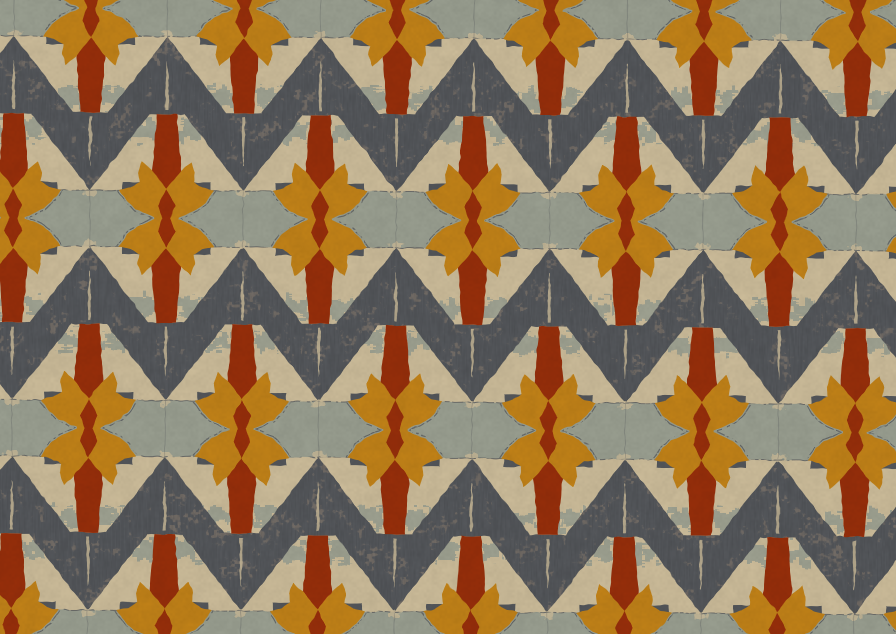
Reproduce this pattern procedurally as a Shadertoy shader.

```glsl
// Flat woven-style ornament: brick-offset rows of red blades with ochre petals on
// grey bands, separated by slate zigzags over cream. Each cell is folded into one
// mirrored quadrant, drawn with distance functions, then worn with value noise.

const float CANVAS_WIDTH = 768.0;             // design units across the canvas
const vec2  CELL = vec2(131.4, 180.0);        // repeat size
const vec2  FIRST_CENTRE = vec2(78.0, 6.5);   // measured from the top left
const float TILT = 0.0057;                    // slight rotation of the cloth
const float BAND = 24.0;                      // half height of the grey band
const float ZIGZAG_SLOPE = 0.776;
const float WOBBLE = 1.3;                     // unevenness of the edges
const float WEAR = 0.55;                      // strength of the rubbed spots

const vec3 CREAM = vec3(0.77, 0.71, 0.58);
const vec3 SAGE  = vec3(0.58, 0.60, 0.545);
const vec3 SLATE = vec3(0.315, 0.325, 0.34);
const vec3 OCHRE = vec3(0.73, 0.49, 0.09);
const vec3 RED   = vec3(0.57, 0.175, 0.04);
const vec3 RUBBED = vec3(0.50, 0.45, 0.40);

// Quadrant outline of the petals, extended past both mirror axes
const int PETAL_POINTS = 14;
const vec2 PETALS[PETAL_POINTS] = vec2[](
    vec2(-8, -8), vec2(8, -8), vec2(10, 1), vec2(17, 4), vec2(26, 8),
    vec2(33, 14), vec2(40, 24), vec2(31, 26), vec2(23, 31), vec2(24, 39),
    vec2(21, 48), vec2(13, 41), vec2(0, 25), vec2(-8, 17));

float hash(vec2 p) {
    vec3 q = fract(vec3(p.xyx) * 0.1031);
    q += dot(q, q.yzx + 33.33);
    return fract((q.x + q.y) * q.z);
}

float noise(vec2 p) {
    vec2 i = floor(p), f = fract(p);
    f = f * f * (3.0 - 2.0 * f);
    return mix(mix(hash(i), hash(i + vec2(1, 0)), f.x),
               mix(hash(i + vec2(0, 1)), hash(i + vec2(1, 1)), f.x), f.y);
}

float fbm(vec2 p) {
    float sum = 0.0, amp = 0.5;
    for (int k = 0; k < 4; k++) {
        sum += amp * noise(p);
        p = p * 2.03 + 17.0;
        amp *= 0.5;
    }
    return sum;
}

float sdBox(vec2 p, vec2 halfSize) {
    vec2 d = abs(p) - halfSize;
    return length(max(d, 0.0)) + min(max(d.x, d.y), 0.0);
}

float sdPetals(vec2 p) {
    float d = 1e6, side = 1.0;
    for (int i = 0, j = PETAL_POINTS - 1; i < PETAL_POINTS; j = i, i++) {
        vec2 a = PETALS[i], e = PETALS[j] - a, w = p - a;
        vec2 b = w - e * clamp(dot(w, e) / dot(e, e), 0.0, 1.0);
        d = min(d, dot(b, b));
        bvec3 c = bvec3(p.y >= a.y, p.y < PETALS[j].y, e.x * w.y > e.y * w.x);
        if (all(c) || all(not(c))) side = -side;
    }
    return side * sqrt(d);
}

void mainImage(out vec4 fragColor, in vec2 fragCoord) {
    float unit = CANVAS_WIDTH / iResolution.x;
    vec2 cloth = vec2(fragCoord.x, iResolution.y - fragCoord.y) * unit;
    vec2 tilted = cloth + TILT * vec2(cloth.y, -cloth.x) - FIRST_CENTRE;
    tilted += WOBBLE * (vec2(noise(cloth * 0.2), noise(cloth * 0.2 + 70.0)) - 0.5);

    // Brick repeat, folded into one quadrant
    float row = floor(tilted.y / CELL.y + 0.5);
    tilted.x += 0.5 * CELL.x * mod(row, 2.0);
    vec2 q = abs(tilted - CELL * floor(tilted / CELL + 0.5));
    vec2 corner = 0.5 * CELL;
    #define FILL(d) clamp(0.5 - (d) / unit, 0.0, 1.0)

    float grain = noise(cloth * 0.45);
    float mottle = fbm(cloth * 0.11);
    float petals = sdPetals(q);
    float inBand = FILL(q.y - BAND);

    // Cream ground with ragged sage patches
    vec3 col = CREAM;
    float ragged = 13.0 * (noise(floor(cloth / 2.5) * 0.55) - 0.45);
    col = mix(col, SAGE, 0.9 * FILL(sdBox(q - vec2(19, 76), vec2(10, 8)) + ragged));

    // Slate zigzag with rubbed spots and a pale spine
    float slope = (corner.x - q.x - (q.y - BAND) * ZIGZAG_SLOPE) * 0.79;
    float zigzag = max(FILL(slope), FILL(corner.y - 0.8 - q.y));
    float rubbed = smoothstep(0.54, 0.66, mottle) * smoothstep(0.35, 0.75, grain);
    vec3 slate = mix(SLATE, RUBBED, WEAR * rubbed);
    slate *= 0.96 + 0.08 * noise(cloth * vec2(0.9, 0.12));
    float spineWidth = 1.1 * smoothstep(42.0, 66.0, q.y) + 0.5 * grain - 0.1;
    float spine = FILL(corner.x - q.x - spineWidth) * FILL(abs(q.y - 66.0) - 21.0);
    slate = mix(slate, CREAM, 0.8 * spine);
    col = mix(col, slate, zigzag);

    // Sage band, its knots, seams and the dark trace around the petals
    col = mix(col, SAGE, inBand);
    float knot = length((q - vec2(corner.x, BAND - 2.0)) * vec2(0.55, 1.0)) - 3.0;
    col = mix(col, CREAM, 0.8 * FILL(knot + 3.0 * (grain - 0.5)));
    float seam = FILL(abs(q.y - BAND) - 0.45) * smoothstep(0.2, 0.6, grain);
    seam = max(seam, 0.4 * inBand * FILL(corner.x - q.x - 0.4));
    float trace = inBand * FILL(abs(petals - 1.8) - 0.5) * smoothstep(0.3, 0.6, grain);
    col = mix(col, SLATE, 0.75 * max(seam, trace));

    // Slate bars, red blade, ochre petals and red beads
    col = mix(col, SLATE, FILL(sdBox(q - vec2(28, 27.5), vec2(10, 3.5))));
    float blade = q.x - mix(13.0, 8.5, (q.y - 35.0) / 55.0);
    col = mix(col, RED, FILL(max(blade, abs(q.y - 57.0) - 32.4)));
    col = mix(col, OCHRE, FILL(petals - 0.4));
    float bead = q.x - min(3.5 + 0.36 * q.y, (25.0 - q.y) * 0.54);
    col = mix(col, RED, FILL(bead * 0.9));

    // Overall fading
    col *= 0.97 + 0.06 * mottle + 0.03 * (grain - 0.5);
    fragColor = vec4(col, 1.0);
}
```
